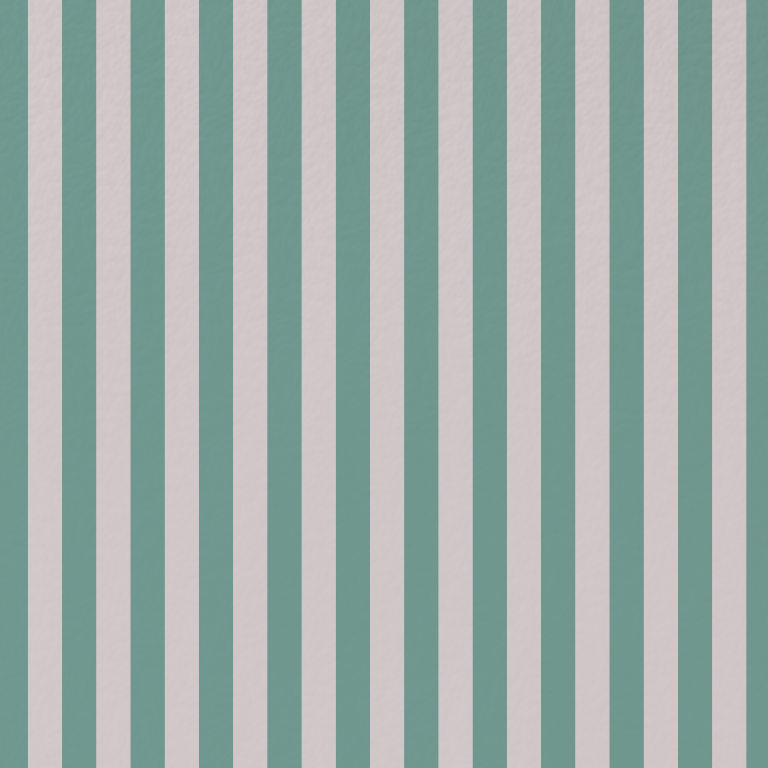
Reproduce this pattern procedurally as a WebGL 2 fragment shader.

```glsl
#version 300 es
precision highp float;
// Upright cabana stripes, sage green and pale mauve grey, of equal width.
// A periodic distance gives the stripes; slanted cellular noise and
// layered sines add the faint dents and mottling of pressed paper.

uniform vec2 u_resolution;
out vec4 outColor;

vec2 hash2(vec2 p) {
    vec3 q = fract(p.xyx * vec3(0.1031, 0.103, 0.0973));
    q += dot(q, q.yzx + 33.33);
    return fract((q.xx + q.yz) * q.zy);
}

// Distance to the nearest jittered cell point
float cellular(vec2 p) {
    vec2 cell = floor(p);
    float nearest = 2.0;
    for (int y = -1; y <= 1; y++) {
        for (int x = -1; x <= 1; x++) {
            vec2 corner = cell + vec2(x, y);
            nearest = min(nearest, length(corner + hash2(corner + 50.0) - p));
        }
    }
    return nearest;
}

// Slanted dents in two sizes
float paperHeight(vec2 uv) {
    vec2 slanted = mat2(0.8, 0.6, -0.6, 0.8) * uv;
    slanted += 0.006 * sin(slanted.yx * vec2(41.0, 57.0));
    return cellular(slanted * vec2(38.0, 62.0)) + 0.5 * cellular(slanted * vec2(120.0, 85.0) + 7.0);
}

// Slow tonal drift
float mottle(vec2 uv) {
    float sum = 0.0;
    float weight = 0.5;
    for (int i = 0; i < 4; i++) {
        sum += weight * sin(uv.x * 7.0 + 1.7 * sin(uv.y * 5.0 + float(i))) * sin(uv.y * 6.0 + 1.3 * sin(uv.x * 8.0));
        uv = mat2(1.6, 1.2, -1.2, 1.6) * uv + 3.1;
        weight *= 0.55;
    }
    return sum;
}

float segmentDistance(vec2 p, vec2 a, vec2 b) {
    vec2 ab = b - a;
    return length(p - a - ab * clamp(dot(p - a, ab) / dot(ab, ab), 0.0, 1.0));
}

void main() {
    vec2 uv = gl_FragCoord.xy / u_resolution;

    // Stripes: signed distance to the edge of the nearest pale band
    float period = 0.0891;
    float fromCentre = abs(fract((uv.x - 0.0363) / period + 0.25) - 0.5);
    float edge = (fromCentre - 0.25) * period;
    float halfPixel = 0.5 / u_resolution.x;
    float pale = 1.0 - smoothstep(-halfPixel, halfPixel, edge);
    vec3 sage = vec3(0.44, 0.592, 0.56);
    vec3 mauveGrey = vec3(0.815, 0.778, 0.78);
    vec3 color = mix(sage, mauveGrey, pale);

    // Paper relief lit from the upper left, stronger towards the top
    float relief = paperHeight(uv + vec2(-0.002, 0.002)) - paperHeight(uv);
    float shade = relief * mix(0.025, 0.06, smoothstep(0.3, 1.0, uv.y));
    shade += 0.005 * mottle(uv);

    // Gentle falloff towards the top right, and one shallow crease
    shade += 0.008 * (0.5 - uv.x) - 0.012 * smoothstep(0.65, 1.0, uv.y) * uv.x;
    float crease = segmentDistance(uv, vec2(0.06, 0.9), vec2(0.165, 0.955));
    shade -= 0.012 * (1.0 - smoothstep(0.0, 0.003, crease));

    outColor = vec4(color * (1.0 + shade), 1.0);
}
```
